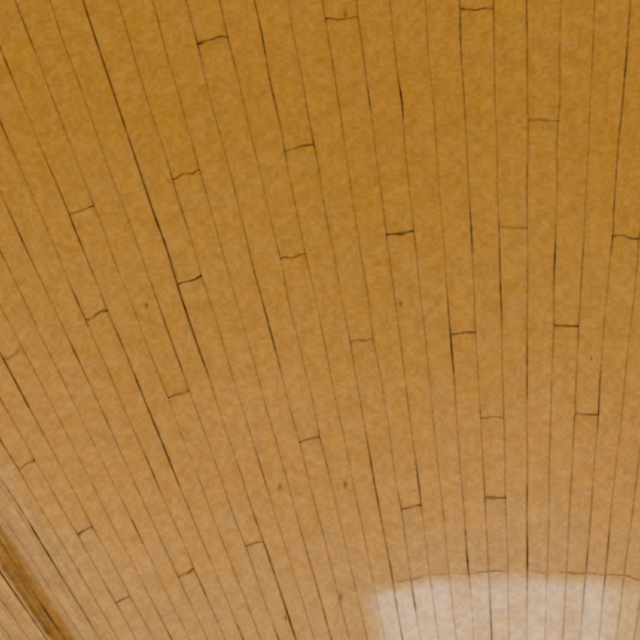
A Shadertoy shader for this texture:

```glsl
// Fanned ceiling of warm wooden planks with broken seams, butt joints and a pale glow.

const vec2  VANISH      = vec2(0.824, -1.083); // where all seams meet
const float PLANK_WIDTH = 0.0534;              // along the top edge
const float GLOW_RADIUS = 1.192;               // glow arc, from VANISH
const float ROW_GROWTH  = 1.0965;              // ratio of joint row radii
const float SEAM_SOFT   = 0.0019;
const float JOINT_SOFT  = 0.0021;
const float GRAIN       = 0.085;
const float BEAM_START  = -23.4;               // in plank units
const float STAGGER[7]  = float[7](0.0, 2.0, 2.0, 1.0, 3.0, 0.0, 2.0);

const vec3 HONEY = vec3(0.678, 0.465, 0.165);
const vec3 AMBER = vec3(0.694, 0.490, 0.222);
const vec3 TAN   = vec3(0.715, 0.518, 0.282);
const vec3 SAND  = vec3(0.728, 0.556, 0.365);
const vec3 PALE  = vec3(0.785, 0.690, 0.600);
const vec3 BROWN = vec3(0.570, 0.375, 0.130);
const vec3 GAP   = vec3(0.270, 0.165, 0.030);

float hash(vec2 p) {
    return fract(sin(dot(p, vec2(127.1, 311.7))) * 43758.5);
}

float noise(vec2 p) {
    vec2 i = floor(p), f = fract(p);
    f = f * f * (3.0 - 2.0 * f);
    return mix(mix(hash(i), hash(i + vec2(1, 0)), f.x),
               mix(hash(i + vec2(0, 1)), hash(i + vec2(1, 1)), f.x), f.y);
}

float fbm(vec2 p) {
    float sum = 0.0, amp = 0.5;
    for (int i = 0; i < 4; i++) {
        sum += amp * noise(p);
        p = p * 2.03 + 17.3;
        amp *= 0.5;
    }
    return sum;
}

// Soft line, never thinner than a pixel
float stroke(float d, float halfWidth, float px) {
    float w = max(halfWidth, 0.7 * px);
    return exp(-d * d / (w * w));
}

// 1 for the chosen seam or row only
float only(float id, float chosen) {
    return step(abs(id - chosen), 0.1);
}

// Sparse small stains
float specks(vec2 uv) {
    vec2 cell = floor(uv * 10.0);
    vec2 center = 0.2 + 0.6 * vec2(hash(cell + 3.1), hash(cell + 8.7));
    vec2 d = (fract(uv * 10.0) - center) * vec2(0.12, 0.07);
    float size = 0.002 + 0.003 * hash(cell + 5.9);
    return exp(-dot(d, d) / (size * size)) * step(0.88, hash(cell + 1.7));
}

void mainImage(out vec4 fragColor, in vec2 fragCoord) {
    vec2 uv = fragCoord / iResolution.xy;
    float px = 1.0 / iResolution.y;

    // Fan coordinates: plank number across, radius along
    vec2 ray = uv - VANISH;
    float radius = length(ray);
    float across = ray.x / ray.y * (1.0 - VANISH.y) / PLANK_WIDTH;
    across += 0.07 * (noise(vec2(floor(across + 0.5) * 7.3, radius * 14.0)) - 0.5);
    float plank = floor(across), seam = floor(across + 0.5);
    float unit = PLANK_WIDTH * ray.y / (1.0 - VANISH.y) * ray.y / radius;
    float seamDist = (across - seam) * unit;

    // Wood tone, paler toward the bottom
    float tone = 1.0 - uv.y + 0.22 * (fbm(uv * 5.0) - 0.47);
    tone += 0.12 * smoothstep(0.3, 0.0, uv.x) * smoothstep(0.9, 0.4, uv.y);
    vec3 color = mix(HONEY, AMBER, smoothstep(0.18, 0.50, tone));
    color = mix(color, TAN, smoothstep(0.48, 0.76, tone));
    color = mix(color, SAND, 0.8 * smoothstep(0.74, 0.98, tone));
    vec2 halo = (uv - vec2(0.76, 0.06)) / vec2(0.26, 0.17);
    color = mix(color, SAND + vec3(0.0, 0.01, 0.03), 0.75 * exp(-dot(halo, halo)));

    // Pale glow bounded by a ragged arc and a seam
    float arc = radius - GLOW_RADIUS - 0.012 * (fbm(uv * 30.0) - 0.47);
    float glow = 1.0 - smoothstep(-0.026, 0.006, arc);
    glow *= smoothstep(-9.2, -7.4, across) * (1.0 - 0.5 * smoothstep(3.0, 6.0, across));
    glow *= 0.75 + 0.4 * hash(vec2(plank, 21.0)) + 0.6 * (fbm(uv * 28.0) - 0.45);
    color = mix(color, PALE, clamp(glow, 0.0, 1.0));

    // Edge beam in the lower left corner
    float beam = 1.0 - smoothstep(-0.2, 0.2, across - BEAM_START);
    float shade = smoothstep(-25.2, -25.7, across) * smoothstep(-27.0, -26.5, across);
    float streak = fbm(vec2(across * 5.0, radius * 12.0));
    color = mix(color, SAND * (0.82 + 0.32 * streak), 0.75 * beam);
    color = mix(color, BROWN * (0.8 + 0.4 * streak), 0.85 * shade);

    // Seams: mostly faint, a few open stretches
    float wear = noise(vec2(seam * 13.7, radius * 10.0 + seam * 3.1));
    float depth = 0.19 + 0.42 * smoothstep(0.6, 1.0, wear);
    depth += 0.12 * smoothstep(0.65, 1.0, uv.y) * wear;
    float open = only(seam, -13.0) * smoothstep(0.25, 0.5, uv.y);
    open += 0.75 * only(seam, 3.0) * smoothstep(0.45, 0.7, uv.y);
    open += 0.85 * only(seam, -8.0) * smoothstep(0.75, 0.85, uv.y);
    depth = max(depth, 0.62 * open) * (1.0 - 0.3 * glow);
    depth *= 0.35 + 0.75 * noise(vec2(seam * 5.0, radius * 38.0))
           + 0.45 * noise(vec2(seam * 9.0, radius * 110.0));
    float dark = depth * stroke(seamDist, SEAM_SOFT, px);

    // Butt joints, staggered every fourth plank on growing arcs
    float row = floor(log(radius / GLOW_RADIUS) / log(ROW_GROWTH) + 0.5);
    float turn = mod(plank - STAGGER[int(clamp(row, 0.0, 6.0))] + 0.5, 4.0);
    float present = step(turn, 1.0) * step(0.5, row) * step(BEAM_START, across);
    present *= max(only(row, 4.0), step(hash(vec2(plank + 3.0, row)), 0.65));
    float shift = 0.1 * (hash(vec2(plank, row)) - 0.5);
    float jointDist = radius - GLOW_RADIUS * pow(ROW_GROWTH, row + shift);
    jointDist += 0.005 * (noise(uv * 70.0) - 0.5);
    float jointDepth = present * (0.25 + 0.4 * hash(vec2(row, plank + 9.0)));
    dark = max(dark, jointDepth * stroke(jointDist, JOINT_SOFT, px) * (0.35 + 0.9 * noise(uv * 90.0)));
    dark += 0.7 * jointDepth * exp(-abs(seamDist) / 0.0025 - abs(jointDist) / 0.012);

    // Glow rim, beam crease and stains
    float rim = smoothstep(-9.0, -6.0, across) * stroke(arc, 0.002, px);
    dark = max(dark, 0.35 * rim * noise(uv * 45.0));
    dark = max(dark, 0.65 * stroke((across + 26.7) * unit, 0.004, px) * noise(uv * 75.0));
    dark = max(dark, 0.45 * specks(uv));
    color = mix(color, GAP, clamp(dark, 0.0, 0.85));

    // Mottled grain, drifting between yellow and red
    float grain = 0.45 * noise(uv * 95.0) + 0.55 * noise(uv * 210.0 + 9.0) - 0.5;
    float drift = noise(uv * 60.0 + 31.0) - 0.5;
    color += GRAIN * grain + drift * vec3(0.012, -0.004, -0.035);

    fragColor = vec4(clamp(color, 0.0, 1.0), 1.0);
}
```
